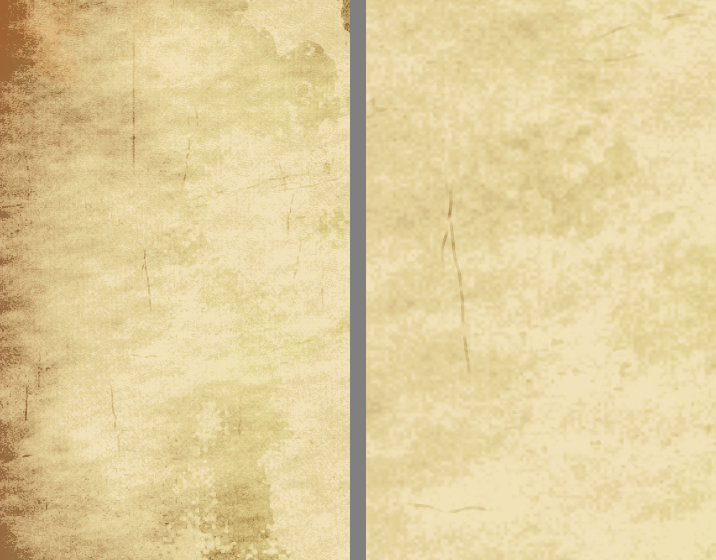
Left, the full canvas; right, a detail of the centre.
This texture is drawn by a Shadertoy shader. Its source:

```glsl
// Aged parchment: layered value noise gives one tone, which a cream-to-brown
// ramp colours. Peeled cream flakes gather at the right, stains at the edges,
// and loops scatter thin dark scratches and pale creases over the sheet.

#define BASE_TONE 0.68
#define STAIN_AMOUNT 0.95
#define FIBRE_AMOUNT 0.60
#define GRAIN_AMOUNT 0.42
#define PEEL_SCALE 5.5
#define PEEL_STRENGTH 0.75
#define DARK_SCRATCHES 30
#define PALE_CREASES 9
#define SCRATCH_WIDTH 0.0009
#define SCRATCH_DEPTH 0.42

float hash(vec2 p) {
    return fract(sin(dot(p, vec2(127.1, 311.7))) * 43758.5453);
}

float noise(vec2 p) {
    vec2 cell = floor(p), f = fract(p);
    f = f * f * (3.0 - 2.0 * f);
    float low = mix(hash(cell), hash(cell + vec2(1, 0)), f.x);
    float high = mix(hash(cell + vec2(0, 1)), hash(cell + vec2(1, 1)), f.x);
    return mix(low, high, f.y);
}

float fbm(vec2 p) {
    float sum = 0.0, weight = 0.5;
    for (int i = 0; i < 6; i++) {
        sum += weight * noise(p);
        p = mat2(1.6, 1.2, -1.2, 1.6) * p + 17.3;
        weight *= 0.55;
    }
    return sum / 1.08;
}

vec2 turn(vec2 p, float angle) {
    float c = cos(angle), s = sin(angle);
    return vec2(c * p.x + s * p.y, c * p.y - s * p.x);
}

float blob(vec2 p, vec2 centre, vec2 radius) {
    vec2 d = (p - centre) / radius;
    return exp(-dot(d, d));
}

// Tapered, slightly bent and broken stroke centred on the origin
float stroke(vec2 p, float angle, float halfLength, float bend, float width, float pixel) {
    vec2 q = turn(p, angle);
    if (abs(q.x) > halfLength || abs(q.y) > 0.05) return 0.0;
    q.y += bend * q.x * q.x + 0.006 * (noise(vec2(q.x * 45.0, angle * 90.0)) - 0.5);
    float line = 1.0 - smoothstep(width, width + 1.2 * pixel, abs(q.y));
    float taper = 1.0 - smoothstep(0.5, 1.0, abs(q.x) / halfLength);
    float gaps = smoothstep(0.2, 0.65, noise(p * 75.0 + angle * 31.0));
    return line * taper * gaps;
}

// Strokes lie close to level or close to upright
float scatterStrokes(vec2 p, float height, int count, float seed, float width, float pixel) {
    float sum = 0.0;
    for (int i = 0; i < count; i++) {
        vec2 id = vec2(float(i), seed);
        vec2 centre = vec2(hash(id + 0.3), (0.12 + 0.66 * hash(id + 1.7)) * height);
        float spread = hash(id + 3.1) - 0.5;
        float angle = hash(id + 5.9) < 0.6 ? 0.14 + 0.35 * spread : 1.6 + 0.5 * spread;
        float halfLength = mix(0.03, 0.13, hash(id + 7.7));
        float strength = mix(0.3, 1.0, hash(id + 9.2));
        float bend = 3.0 * (hash(id + 11.4) - 0.5);
        sum += strength * stroke(p - centre, angle, halfLength, bend, width, pixel);
    }
    return min(sum, 1.0);
}

vec3 paperRamp(float t) {
    vec3 c = mix(vec3(0.59, 0.44, 0.25), vec3(0.76, 0.64, 0.42), smoothstep(0.0, 0.25, t));
    c = mix(c, vec3(0.84, 0.75, 0.53), smoothstep(0.2, 0.5, t));
    c = mix(c, vec3(0.89, 0.82, 0.60), smoothstep(0.45, 0.75, t));
    return mix(c, vec3(0.945, 0.885, 0.725), smoothstep(0.7, 1.05, t));
}

void mainImage(out vec4 fragColor, in vec2 fragCoord) {
    vec2 p = fragCoord / iResolution.x;
    vec2 uv = fragCoord / iResolution.xy;
    float height = iResolution.y / iResolution.x;
    float pixel = 1.0 / iResolution.x;

    // Mottled stains, tilted fibres and fine grain
    float stain = fbm(p * 3.2 + 4.0) - 0.5;
    float fibre = fbm(turn(p, 0.16) * vec2(14.0, 38.0)) - 0.5;
    float grain = 0.65 * noise(p * 283.0) + 0.35 * noise(p * 117.0 + 9.0) - 0.5;
    float tone = BASE_TONE + STAIN_AMOUNT * stain + FIBRE_AMOUNT * fibre;

    // Broad light areas and darkened edges
    float topLeft = blob(uv, vec2(0.0, 0.96), vec2(0.36, 0.16));
    float edge = exp(-uv.x * 8.0);
    tone += 0.16 * blob(uv, vec2(0.5, 0.38), vec2(0.4, 0.22));
    tone += 0.22 * blob(uv, vec2(0.48, 0.92), vec2(0.25, 0.09));
    tone -= 0.16 * blob(uv, vec2(0.28, 0.76), vec2(0.2, 0.1));
    tone -= 0.34 * edge + 0.25 * topLeft + 0.2 * exp(-uv.y * 30.0);
    tone -= 0.3 * blob(uv, vec2(1.0), vec2(0.2, 0.1)) + 0.13 * exp((uv.y - 1.0) * 28.0);

    // Crisp, crumbled flakes of cream
    float side = smoothstep(0.3, 0.95, uv.x) * (1.0 - 0.6 * smoothstep(0.65, 1.0, uv.y));
    float flake = fbm(p * vec2(PEEL_SCALE, PEEL_SCALE * 0.8) + 31.0);
    flake += 0.16 * (noise(p * 85.0) - 0.5) + 0.22 * side;
    flake += 0.2 * blob(uv, vec2(1.0, 0.08), vec2(0.3, 0.2));
    float peel = smoothstep(0.63, 0.69, flake) * smoothstep(0.0, 0.5, side + 0.12);
    tone = mix(tone - 0.04 * side, 0.98 + 0.4 * fibre, peel * PEEL_STRENGTH);

    // Clustered pits, scratches, creases and one long upright groove
    float pits = smoothstep(0.76, 0.92, noise(p * 135.0 + 50.0)) * smoothstep(0.45, 0.7, fbm(p * 6.0 + 70.0));
    float scratches = scatterStrokes(p, height, DARK_SCRATCHES, 2.0, SCRATCH_WIDTH, pixel);
    float creases = scatterStrokes(p, height, PALE_CREASES, 23.0, 3.0 * SCRATCH_WIDTH, pixel);
    float groove = 1.0 - smoothstep(SCRATCH_WIDTH, SCRATCH_WIDTH + 1.5 * pixel, abs(p.x - 0.382));
    groove *= smoothstep(0.68, 0.71, uv.y) * (1.0 - smoothstep(0.9, 0.98, uv.y));
    groove *= 0.4 + 0.6 * noise(vec2(3.0, p.y * 35.0));
    tone += GRAIN_AMOUNT * grain - 0.25 * pits + 0.18 * creases;
    tone -= SCRATCH_DEPTH * max(scratches, groove);

    // Rusty corner, brown left edge and olive right side
    vec3 color = paperRamp(clamp(tone, 0.0, 1.1));
    float rust = topLeft * smoothstep(0.4, 0.65, fbm(p * 7.0 + 12.0));
    color += rust * vec3(0.03, -0.03, -0.05) + edge * vec3(0.0, -0.02, 0.0);
    color += side * (1.0 - peel) * vec3(-0.01, 0.005, -0.035);
    fragColor = vec4(clamp(color, 0.0, 1.0), 1.0);
}
```
